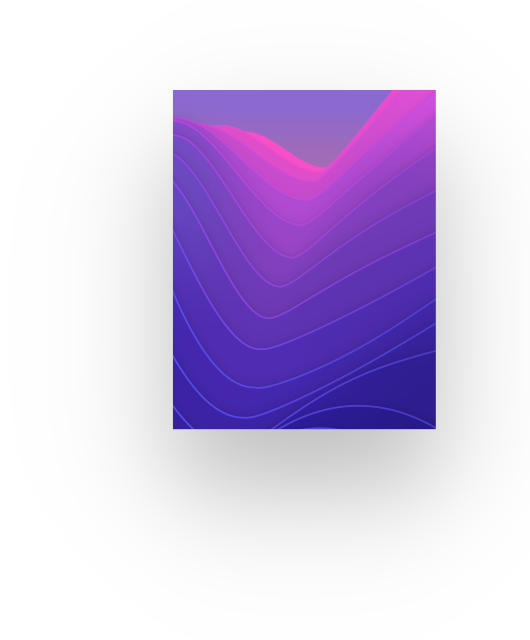
Reproduce this background procedurally as a WebGL 1 fragment shader.

```glsl
precision highp float;
// A portrait panel of layered, valley-shaped ridges floating over a soft shadow.
// Ridges are painted back to front: each is a height curve with its own fill,
// a bright rim and a faint shade cast on the layer behind it.
uniform vec2 u_resolution;

const vec2 PANEL_MIN = vec2(0.3263, 0.3294);
const vec2 PANEL_MAX = vec2(0.8223, 0.8594);
const float PANEL_ASPECT = 0.775;

// Smooth step from 0 to 1 that follows the Gaussian integral
vec2 gaussianEdge(vec2 z) {
  return 1.0 / (1.0 + exp(-1.702 * z));
}

float blurredBox(vec2 p, vec2 lo, vec2 hi, vec2 sigma) {
  vec2 cover = gaussianEdge((p - lo) / sigma) - gaussianEdge((p - hi) / sigma);
  return cover.x * cover.y;
}

// Height of a valley: S-curve or parabola on the left, rounded ramp on the right.
// shape = (right end height, left S-curve amount, right bow)
float ridgeHeight(float x, vec2 crest, vec2 valley, vec3 shape) {
  float l = clamp((valley.x - x) / (valley.x - crest.x), 0.0, 1.0);
  float r = clamp((x - valley.x) / (1.0 - valley.x), 0.0, 1.0);
  float left = mix(l * l, smoothstep(0.0, 1.0, l), shape.y);
  float right = (sqrt(r * r + 0.0064) - 0.08) / 0.923 + shape.z * sin(3.14159 * r);
  return valley.y + (crest.y - valley.y) * left + (shape.x - valley.y) * right;
}

float hillHeight(float x, vec2 peak, float curve) {
  return peak.y - curve * (x - peak.x) * (x - peak.x);
}

// Fill by layer depth, cooler at the left and warmer at the upper right
vec3 fillColor(vec2 p, float depth) {
  vec3 c = mix(vec3(0.97, 0.31, 0.77), vec3(0.69, 0.29, 0.82), clamp(depth / 3.0, 0.0, 1.0));
  c = mix(c, vec3(0.46, 0.24, 0.72), clamp((depth - 3.0) / 2.5, 0.0, 1.0));
  c = mix(c, vec3(0.28, 0.16, 0.69), clamp((depth - 5.5) / 3.0, 0.0, 1.0));
  c = mix(c, vec3(0.18, 0.11, 0.60), clamp((depth - 8.5) / 3.5, 0.0, 1.0));
  float cool = (1.0 - smoothstep(0.0, 0.4, p.x)) * smoothstep(0.25, 0.75, p.y);
  c = mix(c, vec3(0.42, 0.33, 0.79), 0.6 * cool * smoothstep(2.0, 5.0, depth));
  float warm = smoothstep(0.5, 1.0, p.x) * smoothstep(0.65, 1.0, p.y);
  c += vec3(0.12, 0.02, 0.04) * warm * smoothstep(0.0, 3.0, depth);
  float dusk = smoothstep(0.4, 1.0, p.x) * (1.0 - smoothstep(0.0, 0.6, p.y));
  return c - vec3(0.03, 0.01, 0.07) * dusk;
}

vec3 rimColor(float depth) {
  vec3 c = mix(vec3(1.0, 0.30, 0.82), vec3(0.57, 0.28, 0.92), clamp(depth / 6.0, 0.0, 1.0));
  return mix(c, vec3(0.36, 0.32, 0.96), clamp((depth - 7.0) / 2.0, 0.0, 1.0));
}

// d is the signed distance above the curve, in panel heights
vec3 paintLayer(vec3 behind, vec2 p, float d, float pixel, float depth) {
  behind *= 1.0 - 0.12 * exp(-max(d, 0.0) / 0.012) * smoothstep(2.0, 5.0, depth);
  vec3 c = mix(behind, fillColor(p, depth), smoothstep(pixel, -pixel, 2.0 * d));
  float rim = 1.0 - smoothstep(0.0008, 0.0016 + pixel, abs(d));
  return mix(c, rimColor(depth), rim * mix(0.85, 0.55, p.x));
}

vec3 paintRidge(vec3 behind, vec2 p, float pixel, float depth,
                vec2 crest, vec2 valley, vec3 shape) {
  float h = ridgeHeight(p.x, crest, valley, shape);
  float slope = (ridgeHeight(p.x + 0.002, crest, valley, shape) - h) / (0.002 * PANEL_ASPECT);
  return paintLayer(behind, p, (p.y - h) / length(vec2(1.0, slope)), pixel, depth);
}

vec3 paintHill(vec3 behind, vec2 p, float pixel, float depth, vec2 peak, float curve) {
  float slope = 2.0 * curve * (p.x - peak.x) / PANEL_ASPECT;
  float d = (p.y - hillHeight(p.x, peak, curve)) / length(vec2(1.0, slope));
  return paintLayer(behind, p, d, pixel, depth);
}

vec3 landscape(vec2 p, float px) {
  // Sky
  vec3 c = mix(vec3(0.64, 0.42, 0.70), vec3(0.54, 0.41, 0.82), smoothstep(0.75, 1.0, p.y));
  // Pink far ridges
  c = paintRidge(c, p, px, 0.0, vec2(0.277, 0.875), vec2(0.578, 0.769), vec3(1.162, 1.0, 0.0));
  c = paintRidge(c, p, px, 1.0, vec2(0.185, 0.894), vec2(0.556, 0.759), vec3(1.155, 1.0, 0.0));
  c = paintRidge(c, p, px, 2.0, vec2(0.097, 0.899), vec2(0.531, 0.732), vec3(1.113, 1.0, 0.0));
  c = paintRidge(c, p, px, 3.0, vec2(0.017, 0.916), vec2(0.509, 0.676), vec3(1.0, 1.0, 0.02));
  // Violet middle ridges
  c = paintRidge(c, p, px, 4.0, vec2(0.0, 0.909), vec2(0.487, 0.602), vec3(0.926, 1.0, 0.02));
  c = paintRidge(c, p, px, 5.0, vec2(0.0, 0.867), vec2(0.455, 0.506), vec3(0.828, 1.0, 0.055));
  c = paintRidge(c, p, px, 6.0, vec2(0.0, 0.811), vec2(0.410, 0.420), vec3(0.703, 0.8, 0.08));
  c = paintRidge(c, p, px, 7.0, vec2(0.0, 0.730), vec2(0.366, 0.327), vec3(0.580, 0.6, 0.06));
  // Indigo near ridges
  c = paintRidge(c, p, px, 8.0, vec2(0.0, 0.585), vec2(0.331, 0.236), vec3(0.477, 0.25, -0.04));
  c = paintRidge(c, p, px, 9.0, vec2(0.0, 0.405), vec2(0.309, 0.123), vec3(0.383, 0.0, -0.1));
  c = paintRidge(c, p, px, 10.0, vec2(0.0, 0.216), vec2(0.268, 0.034), vec3(0.312, 0.0, -0.05));
  c = paintRidge(c, p, px, 11.0, vec2(0.0, 0.069), vec2(0.246, -0.061), vec3(0.231, 0.0, 0.17));
  // Foreground hills
  c = paintHill(c, p, px, 12.0, vec2(0.705, 0.069), 0.75);
  return paintHill(c, p, px, 13.0, vec2(0.56, 0.003), 1.0);
}

void main() {
  vec2 uv = gl_FragCoord.xy / u_resolution;
  vec2 panelSize = PANEL_MAX - PANEL_MIN;
  float pixel = 1.0 / (u_resolution.y * panelSize.y);

  // Page and dropped shadow
  vec2 drop = vec2(0.0, -0.095);
  float shade = blurredBox(uv, PANEL_MIN + drop, PANEL_MAX + drop, vec2(0.107, 0.0885));
  vec3 page = vec3(1.0 - 0.27 * shade);

  // Panel with smoothed edges
  vec2 inset = min(uv - PANEL_MIN, PANEL_MAX - uv) * u_resolution;
  vec2 cover = clamp(inset + 0.5, 0.0, 1.0);
  vec3 art = landscape((uv - PANEL_MIN) / panelSize, pixel);
  gl_FragColor = vec4(mix(page, art, cover.x * cover.y), 1.0);
}
```
